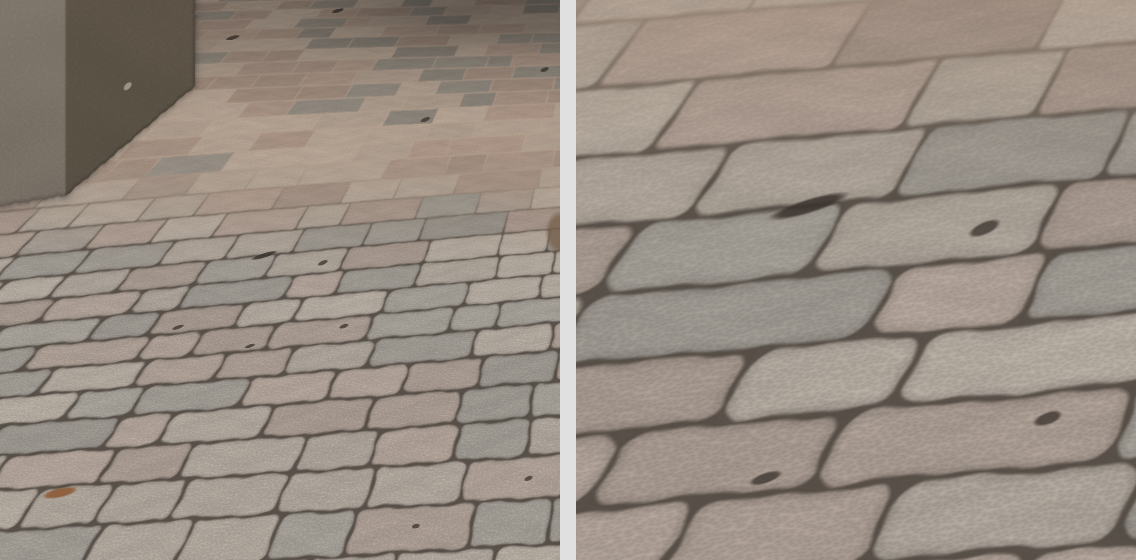
Left, the full canvas; right, a detail of the centre.
A Shadertoy shader for this texture:

```glsl
// Cobbled paving seen in perspective, running back past the foot of a plastered pillar.
// Screen points are projected to paving rows (v) and columns (u); each row is cut into
// stones of random width, drawn as rounded boxes with tint, grain, stains and sandy joints.

const float HORIZON = 0.715;          // height of the vanishing point above the top edge
const float VANISH_X = 1.18;          // where receding joints converge
const float ROW_SCALE = 32.94;        // row density
const float ROW_OFFSET = 0.53;
const float ROW_PIVOT = 0.885;        // x about which the rows tilt
const float STONE_WIDTH = 0.101;      // mean width in projected units
const float WIDTH_JITTER = 0.24;
const float JOINT_NEAR = 0.0027;      // half widths of the joints
const float JOINT_FAR = 0.0009;
const float CORNER_NEAR = 0.013;
const float CORNER_FAR = 0.002;
const float PILLAR_EDGE = 0.117;      // corner between the two pillar faces
const float PILLAR_RIGHT = 0.348;

const vec3 STONE_PALE = vec3(0.675, 0.642, 0.602);
const vec3 STONE_ROSE = vec3(0.655, 0.602, 0.565);
const vec3 STONE_COOL = vec3(0.615, 0.595, 0.565);
const vec3 FAR_TAN = vec3(0.675, 0.610, 0.550);
const vec3 FAR_ROSE = vec3(0.635, 0.555, 0.500);
const vec3 FAR_COOL = vec3(0.555, 0.525, 0.485);
const vec3 JOINT_DARK = vec3(0.30, 0.27, 0.24);
const vec3 JOINT_SAND = vec3(0.70, 0.62, 0.55);
const vec3 PLASTER_LIGHT = vec3(0.48, 0.445, 0.405);
const vec3 PLASTER_DARK = vec3(0.355, 0.32, 0.272);
const vec3 DEBRIS = vec3(0.22, 0.19, 0.17);
const vec3 LEAF = vec3(0.56, 0.38, 0.25);
const vec3 RUST = vec3(0.46, 0.37, 0.29);

float hash(vec2 p) { return fract(sin(dot(p, vec2(127.1, 311.7))) * 43758.545); }

// Distance to the nearest scattered point
float cellular(vec2 p) {
    vec2 cell = floor(p);
    float nearest = 2.0;
    for (int j = -1; j <= 1; j++)
        for (int i = -1; i <= 1; i++) {
            vec2 c = cell + vec2(i, j);
            nearest = min(nearest, length(c + vec2(hash(c), hash(c + 37.3)) - p));
        }
    return nearest;
}

float blotches(vec2 p) {
    return (sin(p.x + 1.7 * sin(p.y)) + sin(p.y * 1.9 + 2.1 * sin(p.x * 0.7))) * 0.5;
}

float stoneEdge(float column, float row) {
    return column + WIDTH_JITTER * (2.0 * hash(vec2(column, row)) - 1.0);
}

float roundedBox(vec2 p, vec2 halfSize, float radius) {
    vec2 q = abs(p) - halfSize + radius;
    return length(max(q, 0.0)) + min(max(q.x, q.y), 0.0) - radius;
}

// Soft tilted ellipse, 1 inside
float ellipse(vec2 p, vec2 size, float angle) {
    float c = cos(angle), s = sin(angle);
    return 1.0 - smoothstep(0.7, 1.2, length(mat2(c, -s, s, c) * p / size));
}

vec3 paving(vec2 p, float aa) {
    // Projection, with rows that tilt and bend across the slope
    float tilt = 0.02 + 0.075 * smoothstep(0.0, 0.52, p.y) - 0.035 * smoothstep(0.58, 0.94, p.y);
    float depth = p.y + tilt * (p.x - ROW_PIVOT) + HORIZON;
    float bulge = (depth - HORIZON - 0.43) / 0.156;
    float u = (p.x - VANISH_X) / (p.y + HORIZON);
    float v = ROW_SCALE / depth + 0.4 * exp(-bulge * bulge) + ROW_OFFSET;
    float near = smoothstep(0.28, 0.62, p.y);
    vec2 ground = vec2(u, v);
    v += (0.3 + 0.7 * near) * (0.018 * sin(u * 60.0 + v * 2.0) + 0.016 * sin(u * 150.0 - v * 3.0));
    u += 0.0008 * near * sin(v * 8.0 + u * 30.0);

    // Stone that holds this point
    float row = floor(v);
    float t = u / STONE_WIDTH + 7.0 * hash(vec2(row, 4.0));
    float column = floor(t);
    if (t < stoneEdge(column, row)) column -= 1.0;
    else if (t > stoneEdge(column + 1.0, row)) column += 1.0;
    float left = stoneEdge(column, row), right = stoneEdge(column + 1.0, row);
    vec2 id = vec2(column, row);
    vec2 unit = vec2(STONE_WIDTH * (p.y + HORIZON) * inversesqrt(1.0 + u * u), depth * depth / ROW_SCALE);
    vec2 local = vec2(t - 0.5 * (left + right), v - row - 0.5) * unit;
    float d = roundedBox(local, 0.5 * vec2(right - left, 1.0) * unit, mix(CORNER_FAR, CORNER_NEAR, near));

    // Tint, mottling and grain
    float pick = hash(id + 11.0);
    vec3 nearTint = pick < 0.46 ? STONE_PALE : pick < 0.70 ? STONE_ROSE : STONE_COOL;
    vec3 farTint = pick < 0.42 ? FAR_TAN : pick < 0.77 ? FAR_ROSE : FAR_COOL;
    vec3 col = mix(farTint, nearTint, smoothstep(0.25, 0.52, p.y)) * (0.97 + 0.07 * hash(id + 23.0));
    col *= 1.0 + 0.02 * blotches(ground * vec2(70.0, 6.0)) + 0.012 * blotches(ground * vec2(190.0, 19.0));
    col *= 1.0 + (0.05 + 0.08 * near) * (cellular(ground * vec2(340.0, 23.0)) - 0.48);

    // Worn rims, joints and small debris
    float joint = mix(JOINT_FAR, JOINT_NEAR, smoothstep(0.30, 0.85, p.y));
    joint *= 0.9 + 0.25 * sin(ground.x * 95.0 + ground.y * 5.0) + 0.2 * sin(ground.x * 310.0 - ground.y * 13.0);
    col *= 1.0 - 0.10 * near * smoothstep(-0.009, -joint, d);
    vec3 jointColor = mix(JOINT_SAND, JOINT_DARK, smoothstep(0.27, 0.46, p.y));
    col = mix(col, jointColor, 0.85 * smoothstep(-joint - 0.0014 - aa, -joint + 0.0010 + aa, d));
    vec2 spot = local - (vec2(hash(id + 5.0), hash(id + 6.0)) - 0.5) * unit * 0.6;
    col = mix(col, DEBRIS, 0.75 * step(0.95, hash(id + 31.0)) * ellipse(spot, vec2(0.007, 0.004), 0.3));

    // Shade toward the back right
    float shade = mix(0.74, 1.0, smoothstep(-0.02, 0.24, p.y));
    return col * shade * (1.0 - 0.22 * smoothstep(0.45, 0.85, p.x) * (1.0 - smoothstep(0.01, 0.13, p.y)));
}

void mainImage(out vec4 fragColor, in vec2 fragCoord) {
    vec2 p = fragCoord / iResolution.xy;
    p.y = 1.0 - p.y;                  // measured down from the top edge
    float aa = 0.7 / iResolution.y;
    vec3 col = paving(p, aa);

    // Fallen leaf, twig and rusty patch
    col = mix(col, LEAF, ellipse(p - vec2(0.107, 0.880), vec2(0.030, 0.008), -0.22));
    col = mix(col, DEBRIS, 0.85 * ellipse(p - vec2(0.472, 0.456), vec2(0.023, 0.004), -0.3));
    col = mix(col, RUST, 0.75 * ellipse(p - vec2(1.0, 0.415), vec2(0.024, 0.036), 0.0));

    // Pillar with a grimy foot
    float foot = p.x < PILLAR_EDGE ? 0.368 - 0.16 * p.x : 0.35 - 0.85 * (p.x - PILLAR_EDGE);
    foot += 0.001 * sin(p.x * 170.0) + 0.0007 * sin(p.x * 410.0);
    float pillar = max(p.x - PILLAR_RIGHT, (p.y - foot) * 0.8);
    col *= 1.0 - 0.3 * exp(-max(pillar, 0.0) / 0.005);
    vec3 plaster = mix(PLASTER_LIGHT, PLASTER_DARK, smoothstep(-0.003, 0.003, p.x - PILLAR_EDGE));
    plaster *= 1.03 - 0.18 * p.y + 0.015 * blotches(p * 22.0) + 0.06 * (cellular(p * 190.0) - 0.48);
    plaster = mix(plaster, STONE_PALE, 0.8 * ellipse(p - vec2(0.228, 0.154), vec2(0.009, 0.005), -0.8));
    plaster *= 1.0 - 0.15 * smoothstep(-0.008, 0.0, pillar);
    col = mix(plaster, col, smoothstep(-aa, aa, pillar));

    fragColor = vec4(col, 1.0);
}
```
